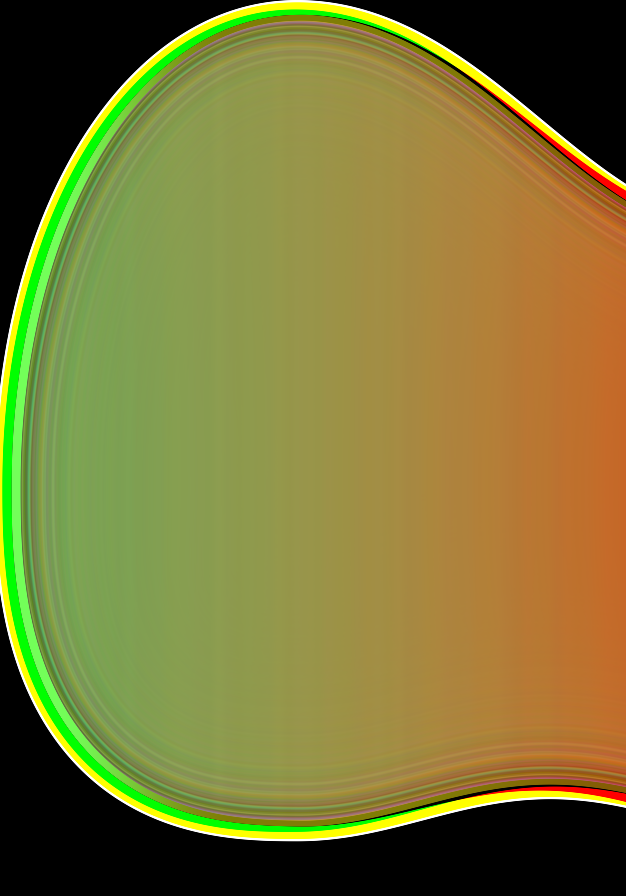
This background is drawn by a Shadertoy shader. Its source:

```glsl
// A rounded blob, open to the right, with neon contour bands along its rim.
// An implicit outline gives the rim depth; each colour channel ends at its own
// depth, then fine noise rings fade into a smooth green to orange interior.

const float ASPECT = 0.699;                // width of the scene, in heights
const vec2  CENTER = vec2(0.332, 0.456);   // where the round end begins
const float ROUND_WIDTH = 0.3385;
const float TOP_HEIGHT = 0.544;
const float BOTTOM_HEIGHT = 0.395;
const float TOP_POWER = 2.05;              // squareness of the round end
const float BOTTOM_POWER = 2.5;
const float WHITE_DEPTH = 0.0026;          // depth where blue ends
const float INNER_START = 0.0163;          // depth where the dull band starts
const float RING_WIDTH = 0.0030;
const float RING_FADE = 0.019;
const float RING_STRENGTH = 0.42;
const vec3  LIGHT_GREEN = vec3(0.45, 1.00, 0.35);
const vec3  OLIVE = vec3(0.50, 0.49, 0.02);
const vec3  BROWN = vec3(0.52, 0.36, 0.02);

float hash(float n) {
    n = fract(n * 0.1031);
    n *= n + 33.33;
    return fract(n * (n + n));
}

float noise(float x) {
    float cell = floor(x);
    float f = fract(x);
    return mix(hash(cell), hash(cell + 1.0), f * f * (3.0 - 2.0 * f));
}

// Noise with a separate seed for each channel, centred on zero.
vec3 channelNoise(float x) {
    return vec3(noise(x + 17.0), noise(x + 83.0), noise(x + 151.0)) - 0.5;
}

// Equals one on the rim and falls to zero inside.
float outline(vec2 p) {
    vec2 q = p - CENTER;
    float t = max(q.x, 0.0) / 0.366;
    float wave = sin(2.04 * t);
    bool upper = q.y > 0.0;
    float height = upper ? TOP_HEIGHT - 0.26 * t * t / (1.0 + 0.27 * t * t * t * t)
                         : BOTTOM_HEIGHT - 0.047 * wave * wave;
    float power = upper ? TOP_POWER : BOTTOM_POWER;
    float u = max(-q.x / ROUND_WIDTH, 1e-5);
    float v = max(abs(q.y) / height, 1e-5);
    return pow(pow(u, power) + pow(v, power), 1.0 / power);
}

// Approximate distance inward from the rim.
float rimDepth(vec2 p) {
    vec2 e = vec2(0.001, 0.0);
    vec2 slope = vec2(outline(p + e.xy) - outline(p - e.xy),
                      outline(p + e.yx) - outline(p - e.yx)) / (2.0 * e.x);
    return (1.0 - outline(p)) / max(length(slope), 0.5);
}

vec3 interior(vec2 p, float k) {
    float lift = (p.y - CENTER.y) / 0.5;
    k = mix(k, 0.5, 0.35 * min(lift * lift, 1.0));
    vec3 color = vec3(max(0.42 + 0.36 * k, 0.49),
                      0.64 - 0.24 * k * k,
                      0.33 - 0.18 * k * k);
    return color + 0.012 * channelNoise(p.x * 90.0);
}

void mainImage(out vec4 fragColor, in vec2 fragCoord) {
    vec2 p = fragCoord / iResolution.y;
    float pixel = 1.0 / iResolution.y;
    float k = clamp(p.x / ASPECT, 0.0, 1.0);
    float depth = rimDepth(p);

    // Neon rim: red and green swap order from left to right.
    vec3 ends = vec3(0.0091 + 0.0065 * k * k, 0.0195 - 0.013 * k * k, WHITE_DEPTH);
    vec3 color = 1.0 - smoothstep(ends - 0.5 * pixel, ends + 0.5 * pixel, vec3(depth));

    // Dull band beneath the neon.
    float start = max(INNER_START, ends.g);
    vec3 band = mix(LIGHT_GREEN, OLIVE, smoothstep(0.08, 0.38, k));
    band = mix(band, BROWN, smoothstep(0.65, 1.0, k));
    color = mix(color, band, smoothstep(-0.5 * pixel, 0.5 * pixel, depth - start));

    // Rings that weaken inward, over the interior gradient.
    float inner = start + mix(0.010, 0.0065, smoothstep(0.0, 0.4, k));
    float ringDepth = max(depth - inner, 0.0);
    float fade = exp(-ringDepth / RING_FADE);
    float ringPhase = depth / RING_WIDTH + 1.5 * k;
    vec3 rings = channelNoise(ringPhase) + 0.4 * channelNoise(ringPhase * 2.1);
    vec3 body = interior(p, k) * (1.0 - 0.12 * fade);
    body += rings * (RING_STRENGTH * fade + 0.03 * exp(-ringDepth / 0.07));
    color = mix(color, body, smoothstep(-0.5 * pixel, 0.5 * pixel, depth - inner));

    color *= smoothstep(-0.5 * pixel, 0.5 * pixel, depth);
    fragColor = vec4(clamp(color, 0.0, 1.0), 1.0);
}
```
